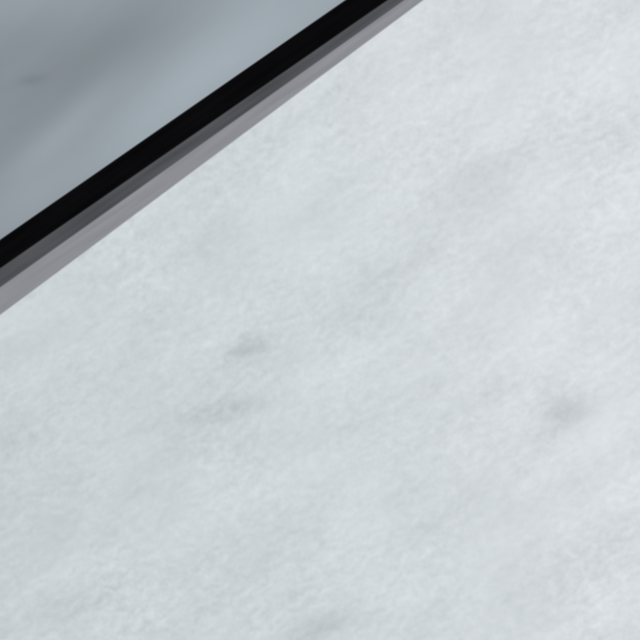
Write a WebGL 1 fragment shader that draws this texture.

```glsl
precision highp float;
// Pale mottled stone slab beside a slanted black seam and a soft grey glossy panel.

uniform vec2 u_resolution;

#define GRAIN_SCALE 75.0
#define GRAIN_AMOUNT 0.050
#define MOTTLE_AMOUNT 0.075
#define VEIN_ANGLE 0.56
#define EDGE_SOFTNESS 0.0022
#define STONE_SHADE vec3(0.765, 0.797, 0.808)
#define STONE_LIGHT vec3(0.852, 0.874, 0.890)
#define PANEL_SHADE vec3(0.485, 0.515, 0.540)
#define PANEL_LIGHT vec3(0.655, 0.695, 0.725)
#define SEAM_COLOR vec3(0.040, 0.040, 0.046)
#define LIP_DARK vec3(0.310, 0.315, 0.330)
#define LIP_LIGHT vec3(0.550, 0.555, 0.575)

vec2 hashGradient(vec2 cell) {
  vec2 h = vec2(dot(cell, vec2(127.1, 311.7)), dot(cell, vec2(269.5, 183.3)));
  return fract(sin(h) * 43758.5) * 2.0 - 1.0;
}

float gradientNoise(vec2 p) {
  vec2 i = floor(p), f = fract(p);
  vec2 w = f * f * f * (f * (f * 6.0 - 15.0) + 10.0);
  float a = dot(hashGradient(i), f);
  float b = dot(hashGradient(i + vec2(1.0, 0.0)), f - vec2(1.0, 0.0));
  float c = dot(hashGradient(i + vec2(0.0, 1.0)), f - vec2(0.0, 1.0));
  float d = dot(hashGradient(i + vec2(1.0, 1.0)), f - vec2(1.0, 1.0));
  return mix(mix(a, b, w.x), mix(c, d, w.x), w.y);
}

float fbm(vec2 p) {
  float sum = 0.0, gain = 0.5;
  for (int i = 0; i < 4; i++) {
    sum += gain * gradientNoise(p);
    p = p * 2.03 + vec2(17.3, 9.1);
    gain *= 0.5;
  }
  return sum;
}

vec2 rotate(vec2 p, float angle) {
  float c = cos(angle), s = sin(angle);
  return vec2(c * p.x + s * p.y, c * p.y - s * p.x);
}

// Soft elliptical stain, turned by an angle
float stain(vec2 p, vec2 center, vec2 radius, float angle) {
  vec2 q = rotate(p - center, angle) / radius;
  return exp(-dot(q, q));
}

// Coverage above the line y = height + slope * x
float above(vec2 p, float height, float slope) {
  float d = (p.y - height - slope * p.x) / sqrt(1.0 + slope * slope);
  float soft = max(EDGE_SOFTNESS, 0.7 / u_resolution.y);
  return smoothstep(-soft, soft, d);
}

vec3 stoneColor(vec2 p) {
  float light = 0.27 + 0.50 * p.x + 0.12 * p.y;
  light += 0.15 * stain(p, vec2(0.75, 0.93), vec2(0.22, 0.14), 0.4);
  light += 0.12 * stain(p, vec2(0.95, 0.42), vec2(0.18, 0.25), 0.0);
  vec3 color = mix(STONE_SHADE, STONE_LIGHT, clamp(light, 0.0, 1.0));

  // Cloudy veins drawn out along the grain direction
  vec2 q = rotate(p, VEIN_ANGLE);
  float clouds = fbm(q * vec2(5.0, 11.0) + 3.7);
  float flecks = min(fbm(q * vec2(13.0, 27.0) + 8.2), 0.0);
  float tone = MOTTLE_AMOUNT * (clouds + 0.75 * flecks);

  // Darker stains
  tone -= 0.055 * stain(p, vec2(0.39, 0.457), vec2(0.040, 0.018), 0.3);
  tone -= 0.065 * stain(p, vec2(0.885, 0.358), vec2(0.038, 0.021), 0.3);
  tone -= 0.035 * stain(p, vec2(0.31, 0.61), vec2(0.060, 0.024), 0.5);
  tone -= 0.045 * stain(p, vec2(0.36, 0.36), vec2(0.085, 0.017), 0.25);
  tone -= 0.030 * stain(p, vec2(0.26, 0.29), vec2(0.110, 0.024), 0.65);
  tone -= 0.070 * stain(p, vec2(0.51, 0.02), vec2(0.055, 0.019), 0.35);
  tone -= 0.035 * stain(p, vec2(0.12, 0.06), vec2(0.075, 0.025), 0.55);
  tone -= 0.030 * stain(p, vec2(0.77, 0.74), vec2(0.075, 0.022), 0.4);

  // Fine crumbly grain
  vec2 warp = 0.7 * vec2(gradientNoise(p * 36.0), gradientNoise(p * 36.0 + 41.0));
  float grain = gradientNoise(q * vec2(0.8, 1.25) * GRAIN_SCALE + warp);
  grain += 0.5 * gradientNoise(p * GRAIN_SCALE * 2.1 + 5.0);
  float patches = 0.75 + 0.7 * gradientNoise(p * 7.0 + 20.0);
  return color + tone + GRAIN_AMOUNT * patches * grain;
}

vec3 panelColor(vec2 p) {
  // Broad reflections running toward the upper right
  float light = 0.34 + 0.65 * p.x;
  light += 0.38 * stain(p, vec2(0.30, 0.87), vec2(0.22, 0.045), 0.70);
  light += 0.22 * stain(p, vec2(0.10, 0.80), vec2(0.13, 0.022), 0.75);
  light += 0.20 * stain(p, vec2(0.04, 0.69), vec2(0.12, 0.035), 0.65);
  light += 0.20 * stain(p, vec2(0.02, 1.00), vec2(0.12, 0.040), 0.2);
  light -= 0.25 * stain(p, vec2(0.15, 0.91), vec2(0.20, 0.050), 0.55);
  light -= 0.20 * stain(p, vec2(0.05, 0.875), vec2(0.022, 0.008), 0.2);
  light += 0.25 * fbm(rotate(p, 0.65) * vec2(4.0, 13.0));
  return mix(PANEL_SHADE, PANEL_LIGHT, clamp(light, 0.0, 1.0));
}

void main() {
  vec2 p = gl_FragCoord.xy / u_resolution;
  float streak = gradientNoise(rotate(p, 0.61) * vec2(9.0, 130.0));

  // Layers from the slab up across the lip and seam to the panel
  vec3 color = stoneColor(p);
  color = mix(color, LIP_LIGHT + 0.04 * streak, above(p, 0.508, 0.744));
  color = mix(color, LIP_DARK + 0.06 * streak, above(p, 0.551, 0.711));
  color = mix(color, SEAM_COLOR + 0.02 * streak, above(p, 0.581, 0.692));
  color = mix(color, panelColor(p), above(p, 0.625, 0.694));
  gl_FragColor = vec4(clamp(color, 0.0, 1.0), 1.0);
}
```
